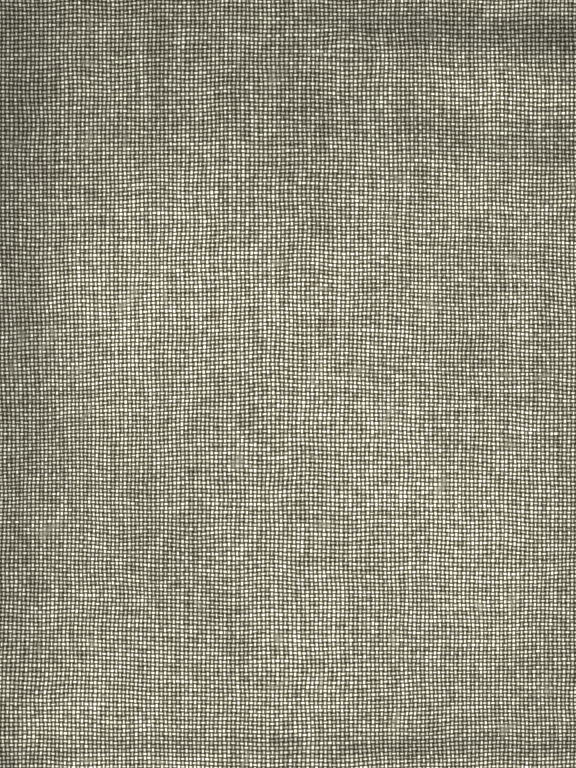
This texture is drawn by a Shadertoy shader. Its source:

```glsl
// Plain-weave linen: vertical warp and horizontal weft pass over each other in
// a checker order, with uneven thread widths, slubs, fibre grain and soft folds.
// Each pixel averages a small grid of samples so the fine weave stays clean.

const vec2  THREADS       = vec2(137.0, 141.0);  // threads per canvas width
const vec3  SHADOW_COLOR  = vec3(0.29, 0.27, 0.22);
const vec3  LIGHT_COLOR   = vec3(0.82, 0.82, 0.74);
const float TONE_BASE     = -0.17;
const float TONE_GAIN     = 1.56;
const float THREAD_RADIUS = 0.39;   // in thread spacings
const float WIDTH_VARIETY = 0.20;
const float THREAD_WOBBLE = 0.20;
const float TONE_VARIETY  = 0.34;
const float GRAIN         = 0.30;
const float UNDER_LIGHT   = 0.42;   // brightness of threads passing below
const float NEP_GRID      = 15.0;
const float NEP_CHANCE    = 0.16;
const int   SAMPLES       = 3;      // per pixel side

float hash(vec2 p) {
    vec3 q = fract(vec3(p.xyx) * 0.1031);
    q += dot(q, q.yzx + 33.33);
    return fract((q.x + q.y) * q.z);
}

float noise(vec2 p) {
    vec2 i = floor(p), f = fract(p);
    f = f * f * (3.0 - 2.0 * f);
    vec2 e = vec2(0.0, 1.0);
    return mix(mix(hash(i), hash(i + e.yx), f.x),
               mix(hash(i + e.xy), hash(i + e.yy), f.x), f.y);
}

// Returns coverage and brightness of one thread.
// across: offset from its axis; along: offset from the crossing centre.
vec2 thread(float across, float along, float id, float travel, float seed) {
    float lane = id * 13.0 + seed;
    float slub = noise(vec2(lane, travel * 0.09));
    float knot = noise(vec2(lane + 5.0, travel * 0.45));
    float radius = THREAD_RADIUS + WIDTH_VARIETY * (0.6 * slub + 0.4 * knot - 0.5);
    across += THREAD_WOBBLE * (noise(vec2(lane + 9.0, travel * 0.3)) - 0.5);
    float r = abs(across) / radius;
    float roundness = max(1.0 - r * r, 0.0);
    float crown = 0.4 + 0.6 * cos(3.14159 * along);
    float tone = 1.0 + TONE_VARIETY * (0.5 * slub + 0.5 * knot - 0.5);
    return vec2(1.0 - smoothstep(0.88, 1.08, r), roundness * crown * tone);
}

float weave(vec2 p) {
    vec2 uv = p * THREADS;
    // The cloth drifts gently out of square.
    uv.x += 2.2 * noise(p * vec2(3.0, 2.0) + 4.0) + 0.5 * noise(p * 17.0);
    uv.y += 3.0 * noise(p * vec2(2.0, 3.0) + 31.0) + 0.7 * noise(p * 15.0 + 60.0);
    vec2 id = floor(uv), f = fract(uv) - 0.5;

    vec2 warp = thread(f.x, f.y, id.x, uv.y, 11.0);
    vec2 weft = thread(f.y, f.x, id.y, uv.x, 3007.0);
    bool warpOver = mod(id.x + id.y, 2.0) < 0.5;
    vec2 over  = warpOver ? warp : weft;
    vec2 under = warpOver ? weft : warp;

    float below = under.x * UNDER_LIGHT * (0.35 + under.y);
    float light = mix(below, over.y, over.x);
    float fibre = noise(uv * (warpOver ? vec2(4.0, 1.3) : vec2(1.3, 4.0)));
    return light * (1.0 + GRAIN * (fibre + hash(id + 70.0) - 1.0));
}

// Sparse fuzzy lumps in the yarn, lying along either thread direction.
float neps(vec2 p) {
    vec2 q = p * NEP_GRID + 0.5 * noise(p * 40.0);
    vec2 id = floor(q);
    float present = step(hash(id + 200.0), NEP_CHANCE);
    vec2 center = 0.35 + 0.3 * vec2(hash(id + 210.0), hash(id + 220.0));
    vec2 size = hash(id + 230.0) < 0.5 ? vec2(0.09, 0.22) : vec2(0.20, 0.08);
    vec2 d = (fract(q) - center) / size;
    return present * exp(-dot(d, d));
}

float fold(vec2 p, float height, float slope, float width) {
    float d = (p.y - height - slope * p.x - 0.03 * noise(p * 5.0)) / width;
    return exp(-d * d);
}

// Broad light on the cloth: bright middle, dim edges, creases near top and foot.
float lighting(vec2 p) {
    float light = 1.05 + 0.16 * (noise(p * vec2(3.5, 2.5) + 8.0) - 0.5);
    light += 0.07 * (noise(p * vec2(22.0, 5.0)) - 0.5);
    light -= 0.13 * smoothstep(0.85, 1.33, p.y);
    light -= 0.14 * (1.0 - smoothstep(0.0, 0.16, p.x));
    light -= 0.06 * smoothstep(0.85, 1.0, p.x);
    float right = smoothstep(0.4, 0.9, p.x);
    light -= 0.20 * right * fold(p, 1.30, -0.05, 0.035);
    light += 0.10 * right * fold(p, 1.22, -0.08, 0.030);
    light -= 0.10 * right * fold(p, 1.16, -0.10, 0.035);
    light -= 0.14 * fold(p, 0.01, 0.02, 0.020);
    return light;
}

void mainImage(out vec4 fragColor, in vec2 fragCoord) {
    float light = 0.0;
    for (int y = 0; y < SAMPLES; y++)
    for (int x = 0; x < SAMPLES; x++) {
        vec2 offset = (vec2(x, y) + 0.5) / float(SAMPLES) - 0.5;
        light += weave((fragCoord + offset) / iResolution.x);
    }
    light /= float(SAMPLES * SAMPLES);

    vec2 p = fragCoord / iResolution.x;
    light = mix(light, 0.48, 0.6 * neps(p));
    float tone = TONE_BASE + TONE_GAIN * light;
    vec3 color = mix(SHADOW_COLOR, LIGHT_COLOR, tone) * lighting(p);
    fragColor = vec4(clamp(color, 0.0, 1.0), 1.0);
}
```
